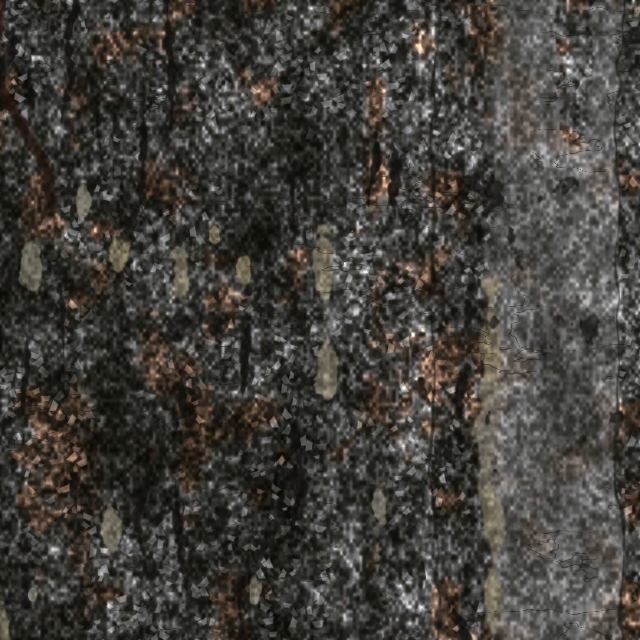
This texture is drawn by a WebGL 2 fragment shader. Its source:

```glsl
#version 300 es
precision highp float;

uniform vec2 u_resolution;
out vec4 fragColor;

const int CRACK_COUNT = 18;
const int PATCH_COUNT = 15;
const float DARK_BARK = 0.158;
const float MID_BARK = 0.200;
const float SMOOTH_BARK = 0.350;
const float GRAIN_CONTRAST = 1.5;
const float FLAKE_CELLS = 82.0;
const vec3 PALE_WOOD = vec3(0.46, 0.45, 0.42);
const vec3 CREAM_WOOD = vec3(0.52, 0.48, 0.37);
const vec3 CRACK_COLOR = vec3(0.075, 0.072, 0.060);
const vec3 RUST_TINT = vec3(1.22, 0.96, 0.80);
const vec3 SHADOW_WARMTH = vec3(0.003, 0.002, -0.016);

float hash(vec2 p) {
    return fract(sin(dot(p, vec2(127.1, 311.7))) * 43758.5453);
}

float noise(vec2 p) {
    vec2 i = floor(p), f = fract(p);
    f = f * f * (3.0 - 2.0 * f);
    return mix(mix(hash(i), hash(i + vec2(1, 0)), f.x),
               mix(hash(i + vec2(0, 1)), hash(i + vec2(1, 1)), f.x), f.y);
}

float fbm(vec2 p) {
    float sum = 0.0, amp = 0.53;
    for (int i = 0; i < 4; i++) {
        sum += amp * noise(p);
        p = p * 2.03 + 17.3;
        amp *= 0.5;
    }
    return sum;
}

float inside(float d, float blur) {
    return 1.0 - smoothstep(-blur, blur, d);
}

// Small angular chips, one per jittered cell
float flakes(vec2 p) {
    vec2 q = p * FLAKE_CELLS, cell = floor(q);
    float light = 0.0;
    for (int y = -1; y <= 1; y++)
    for (int x = -1; x <= 1; x++) {
        vec2 id = cell + vec2(x, y);
        vec2 d = q - id - vec2(hash(id + 3.1), hash(id + 7.7));
        float turn = 3.14 * hash(id + 5.3);
        d = mat2(cos(turn), sin(turn), -sin(turn), cos(turn)) * d;
        float size = 0.25 + 0.4 * hash(id + 9.2);
        float chip = inside(max(abs(d.x) * 1.5, abs(d.y) + 0.4 * d.x) - size, 0.16);
        light = max(light, chip * pow(hash(id), 3.0));
    }
    return light;
}

// Tapered vertical fissures
float cracks(vec2 p) {
    float dark = 0.0;
    for (int i = 0; i < CRACK_COUNT; i++) {
        vec2 id = vec2(i, 4.0);
        vec2 d = p - vec2(0.74 * hash(id), hash(id + 11.0));
        d.x += 0.03 * (noise(vec2(p.y * 16.0, id.x * 5.0)) - 0.5);
        float halfLength = mix(0.04, 0.14, hash(id + 23.0));
        float halfWidth = mix(0.003, 0.012, pow(hash(id + 31.0), 2.0));
        float taper = 1.0 - pow(d.y / halfLength, 2.0);
        float edge = 0.008 * (noise(p * 110.0) - 0.5);
        dark = max(dark, inside(abs(d.x) - halfWidth * taper + edge, 0.003));
    }
    return dark;
}

void main() {
    vec2 p = gl_FragCoord.xy / u_resolution;
    float sway = 0.035 * (fbm(vec2(p.y * 7.0, 2.0)) - 0.5);
    float x = p.x + sway + 0.012 * (noise(p * vec2(60.0, 30.0)) - 0.5);

    // Vertical zones from rough to smooth bark
    float smoothZone = smoothstep(0.755, 0.785, x) * (1.0 - smoothstep(0.965, 0.975, x));
    vec2 hollow = (p - vec2(0.895, 0.93)) / vec2(0.028, 0.16);
    smoothZone *= 1.0 - inside(length(hollow) - 1.0 + 0.8 * (fbm(p * 25.0) - 0.5), 0.1);
    float tone = mix(DARK_BARK, MID_BARK, smoothstep(0.3, 0.62, x));
    float ridge = smoothstep(0.63, 0.65, x) * (1.0 - smoothstep(0.672, 0.68, x));
    tone = mix(tone, 0.29, ridge * smoothstep(0.3, 0.55, fbm(p * vec2(12.0, 6.0))));
    tone = mix(tone, SMOOTH_BARK, smoothZone);

    // Layered grain and blotches
    float grain = noise(p * vec2(195.0, 155.0)) + 0.8 * noise(p * vec2(100.0, 78.0)) - 0.9;
    float blotch = fbm(p * vec2(22.0, 13.0)) - 0.5;
    float broad = fbm(p * vec2(9.0, 4.0) + 31.0) - 0.5;
    float rough = mix(1.0, 0.55, smoothZone);
    float light = tone * exp(rough * (GRAIN_CONTRAST * grain + 1.5 * blotch + broad));
    float flakeArea = smoothstep(0.32, 0.6, fbm(p * vec2(11.0, 8.0) + 8.0));
    light += 0.34 * flakes(p) * flakeArea * mix(1.0, 0.2, smoothZone);
    vec3 color = vec3(light) + SHADOW_WARMTH * (1.0 - smoothstep(0.15, 0.42, light));
    float rust = smoothstep(0.56, 0.72, fbm(p * vec2(17.0, 14.0) + 50.0));
    color *= mix(vec3(1.0), RUST_TINT, rust * (1.0 - 0.7 * smoothZone));

    // Exposed pale wood
    float relief = 1.0 + 0.45 * grain;
    for (int i = 0; i < PATCH_COUNT; i++) {
        vec2 id = vec2(i, 71.0);
        vec2 center = vec2(0.6 * pow(hash(id), 1.7), 0.8 * hash(id + 2.0));
        vec2 size = vec2(0.007, 0.012) + vec2(0.012, 0.05) * pow(hash(id + 5.0), 2.0);
        float d = length((p - center) / size) - 1.0 + 1.3 * (fbm(p * 48.0) - 0.5);
        vec3 wood = mix(PALE_WOOD, CREAM_WOOD, hash(id + 8.0));
        color = mix(color, wood * relief, 0.85 * inside(d, 0.18));
    }
    float stripWidth = 0.016 * smoothstep(0.2, 0.6, noise(vec2(p.y * 17.0, 9.0)) + 0.2);
    float strip = inside(abs(x - 0.768) - stripWidth, 0.004) * (1.0 - smoothstep(0.55, 0.58, p.y));
    vec3 stripWood = mix(PALE_WOOD, CREAM_WOOD, noise(p * vec2(8.0, 14.0)));
    color = mix(color, stripWood * relief, 0.8 * strip);

    // Fissures, zone seams and fine cross cracks
    float dark = cracks(p);
    float seams = min(abs(x - 0.681), abs(x - 0.968));
    dark = max(dark, 0.75 * inside(seams - 0.004 * noise(vec2(p.y * 30.0, 6.0)), 0.003));
    float crossLine = abs(fbm(p * vec2(13.0, 32.0) + 4.0) - 0.5);
    float crossArea = smoothstep(0.52, 0.65, noise(p * 9.0 + 12.0));
    dark = max(dark, 0.6 * crossArea * inside(crossLine - 0.008, 0.012));
    float pits = smoothstep(0.69, 0.77, fbm(p * vec2(26.0, 20.0) + 90.0));
    dark = max(dark, 0.8 * pits);
    color = mix(color, CRACK_COLOR * (1.0 + 0.5 * grain), 0.9 * dark);

    // Rusty groove along the left side
    float groove = abs(p.x + sway - 0.08 + 0.09 * smoothstep(0.7, 0.92, p.y));
    float rustLine = inside(groove - 0.009, 0.005) * smoothstep(0.64, 0.7, p.y);
    color = mix(color, vec3(0.13, 0.085, 0.06) * relief, 0.85 * rustLine);

    fragColor = vec4(clamp(color, 0.0, 1.0), 1.0);
}
```
